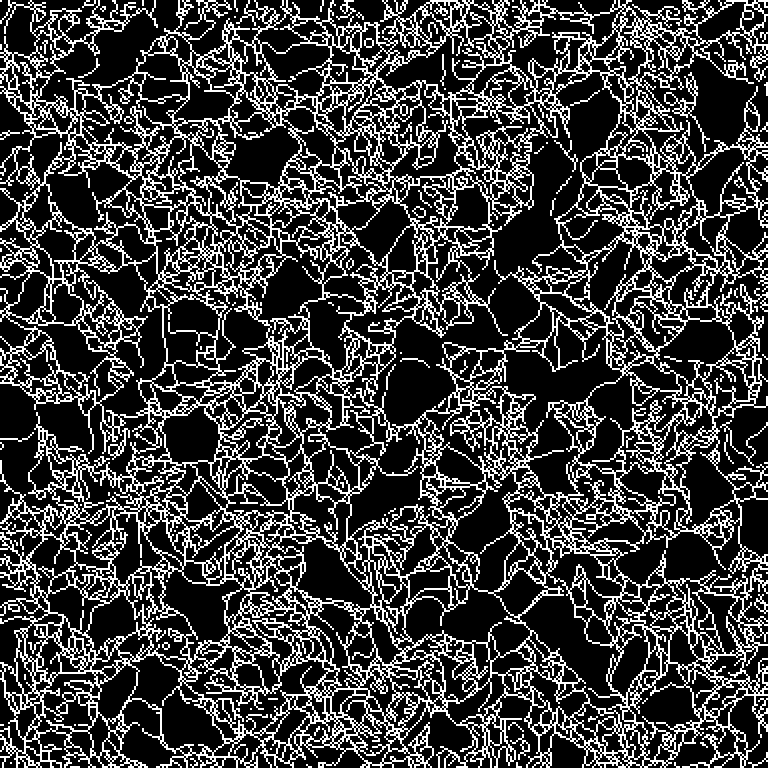
Write a Shadertoy shader that draws this texture.

```glsl
// Thin white edge lines of crushed stones and shards on black.

const float GRID = 384.0;       // line widths across the canvas height
const float STONES = 17.0;      // stones across the canvas
const float PLAIN_STONES = 0.17;
const float PLAIN_SHARDS = 0.32;
const vec2 SHARD_SCALE = vec2(17.0, 29.0);
const vec2 GRAIN_SCALE = vec2(50.0, 98.0);
const vec3 BACKGROUND = vec3(0.0);
const vec3 LINE = vec3(1.0);

float hash(vec2 p) {
    return fract(sin(dot(p, vec2(127.1, 311.7))) * 43758.5);
}

vec2 hash2(vec2 p) {
    return vec2(hash(p), hash(p + vec2(37.2, 91.7)));
}

float noise(vec2 p) {
    vec2 i = floor(p), f = fract(p);
    f = f * f * (3.0 - 2.0 * f);
    float low = mix(hash(i), hash(i + vec2(1, 0)), f.x);
    float high = mix(hash(i + vec2(0, 1)), hash(i + vec2(1, 1)), f.x);
    return mix(low, high, f.y);
}

vec2 warp(vec2 p, float frequency, float amount) {
    vec2 q = p * frequency;
    return p + amount * (vec2(noise(q), noise(q + 53.4)) - 0.5);
}

vec2 rotate(vec2 p, float angle) {
    float c = cos(angle), s = sin(angle);
    return vec2(c * p.x - s * p.y, s * p.x + c * p.y);
}

// Identity of the nearest scattered cell
vec2 cellId(vec2 p) {
    vec2 base = floor(p), nearest = base;
    float best = 1e5;
    for (int y = -1; y <= 1; y++) {
        for (int x = -1; x <= 1; x++) {
            vec2 id = base + vec2(x, y);
            vec2 away = id + hash2(id) - p;
            float d = dot(away, away);
            if (d < best) {
                best = d;
                nearest = id;
            }
        }
    }
    return nearest;
}

// Stepped tone: stones, split into shards, split into grain
float tone(vec2 p) {
    vec2 rough = warp(warp(p, 26.0, 0.034), 80.0, 0.009);
    vec2 stone = cellId(rough * STONES);
    float level = 64.0 * floor(hash(stone + 5.3) * 5.0);
    if (hash(stone + 17.9) < PLAIN_STONES) return level;

    float angle = 6.2832 * hash(stone + 29.1);
    vec2 shard = cellId(rotate(rough, angle) * SHARD_SCALE + 20.0 * hash(stone));
    level += 8.0 * floor(hash(shard + 3.7) * 5.0);
    if (hash(shard + 11.3) < PLAIN_SHARDS) return level;

    float turn = angle + 1.6 * (hash(shard + 23.5) - 0.5);
    float grain = noise(rotate(p, turn) * GRAIN_SCALE + 40.0 * hash2(shard));
    return level + 1.0 + floor(grain * 3.5);
}

// One-sided test keeps each line a single grid step wide
float edge(vec2 p, float width) {
    vec2 s = vec2(width, 0.0);
    float lowest = min(min(tone(p + s.xy), tone(p - s.xy)),
                       min(tone(p + s.yx), tone(p - s.yx)));
    return step(lowest + 0.5, tone(p));
}

// Hollow out solid clumps so crowded lines stay separate
float thinEdge(vec2 p, float width) {
    if (edge(p, width) < 0.5) return 0.0;
    vec2 s = vec2(width, 0.0);
    float clump = edge(p - s.xy, width) * edge(p - s.yx, width);
    if (clump > 0.5) clump *= edge(p - s.xx, width);
    return 1.0 - clump;
}

void mainImage(out vec4 fragColor, in vec2 fragCoord) {
    vec2 uv = fragCoord / iResolution.y;
    vec2 p = (floor(uv * GRID) + 0.5) / GRID;

    // Small gaps leave some of the lines open
    float unbroken = step(0.13, noise(p * 110.0 + 7.0));
    float line = thinEdge(p, 1.0 / GRID) * unbroken;
    fragColor = vec4(mix(BACKGROUND, LINE, line), 1.0);
}
```
